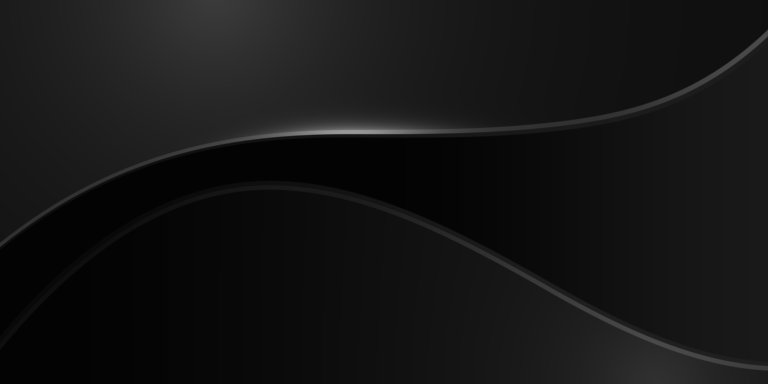
Write a WebGL 1 fragment shader that draws this background.

```glsl
precision highp float;
// Dark studio backdrop: two flowing sheets with beveled, softly lit rims.
// Each rim follows a chain of Hermite cubics; the sheets are shaded by radial
// and horizontal gradients, with a thin flare resting on the upper rim.
uniform vec2 u_resolution;

// Cubic through knots a and b, each given as (x, height, slope).
float hermite(vec3 a, vec3 b, float x) {
  float h = b.x - a.x;
  float t = (x - a.x) / h;
  float s = 1.0 - t;
  return mix(a.y, b.y, t * t * (3.0 - 2.0 * t))
    + h * t * s * (a.z * s - b.z * t);
}

float chain(vec3 a, vec3 b, vec3 c, vec3 d, float x) {
  if (x < b.x) return hermite(a, b, x);
  if (x < c.x) return hermite(b, c, x);
  return hermite(c, d, x);
}

float upperCurve(float x) {
  return chain(vec3(0.0, 0.362, 0.8), vec3(0.911, 0.656, 0.0),
               vec3(1.432, 0.6745, 0.11), vec3(2.0, 0.914, 0.95), x);
}

float lowerCurve(float x) {
  return chain(vec3(0.0, 0.107, 1.2), vec3(0.703, 0.518, 0.0),
               vec3(1.432, 0.2526, -0.57), vec3(2.0, 0.047, -0.05), x);
}

// Height above a curve, corrected to distance by the local slope.
float distanceTo(float y, float curveY, float nextY, float stepX) {
  float slope = (nextY - curveY) / stepX;
  return (y - curveY) * inversesqrt(1.0 + slope * slope);
}

// Smooth coverage of the strip between two signed distances.
float band(float d, float low, float high, float blur) {
  return smoothstep(low - blur, low + blur, d)
    * (1.0 - smoothstep(high - blur, high + blur, d));
}

float bump(float x, float center, float width) {
  float k = (x - center) / width;
  return exp(-k * k);
}

float softGlow(vec2 p, vec2 center, float falloff) {
  vec2 v = p - center;
  return exp(-falloff * (sqrt(dot(v, v) + 0.004) - 0.063));
}

void main() {
  vec2 p = gl_FragCoord.xy / u_resolution.y;
  p.x = gl_FragCoord.x / u_resolution.x * 2.0;
  float blur = 0.9 / u_resolution.y;
  float stepX = 0.004;
  float upper = distanceTo(p.y, upperCurve(p.x), upperCurve(p.x + stepX), stepX);
  float lower = distanceTo(p.y, lowerCurve(p.x), lowerCurve(p.x + stepX), stepX);

  // Sheet surfaces
  float topSheet = 0.055 + 0.175 * softGlow(p, vec2(0.56, 1.02), 2.5);
  float middleSheet = 0.013 + 0.085 * smoothstep(1.0, 2.05, p.x);
  float bottomSheet = 0.012 + 0.065 * smoothstep(0.1, 1.5, p.x)
    + 0.11 * softGlow(p, vec2(1.71, 0.0), 5.0);

  // Flare above the upper rim
  float flare = bump(p.x, 0.92, 0.23);
  topSheet += 0.34 * flare * exp(-max(upper - 0.005, 0.0) / 0.018);

  float shade = mix(middleSheet, topSheet, smoothstep(-blur, blur, upper));
  shade = mix(shade, bottomSheet, 1.0 - smoothstep(-blur, blur, lower));

  // Upper rim: bright lip above a dim bevel
  float grow = smoothstep(0.0, 2.0, p.x);
  float lip = mix(0.0045, 0.0065, grow);
  float bevel = mix(0.010, 0.019, grow);
  float upperLight = 0.19 + 0.08 * bump(p.x, 0.75, 0.35)
    + 0.34 * bump(p.x, 0.92, 0.2) + 0.10 * smoothstep(1.5, 2.0, p.x);
  float upperDim = 0.055 + 0.055 * grow;
  shade = mix(shade, upperDim, band(upper, -bevel, -lip, blur));
  shade = mix(shade, upperLight, band(upper, -lip, lip, blur));

  // Lower rim: dim bevel above a bright lip
  float lowerLight = 0.055 + 0.05 * smoothstep(0.2, 0.9, p.x)
    + 0.12 * smoothstep(0.85, 1.5, p.x) + 0.06 * bump(p.x, 1.72, 0.22);
  float lowerDim = 0.035 + 0.085 * smoothstep(0.2, 1.7, p.x);
  shade = mix(shade, lowerDim, band(lower, 0.0, 0.011, blur));
  shade = mix(shade, lowerLight, band(lower, -0.012, 0.0, blur));

  gl_FragColor = vec4(vec3(shade), 1.0);
}
```
